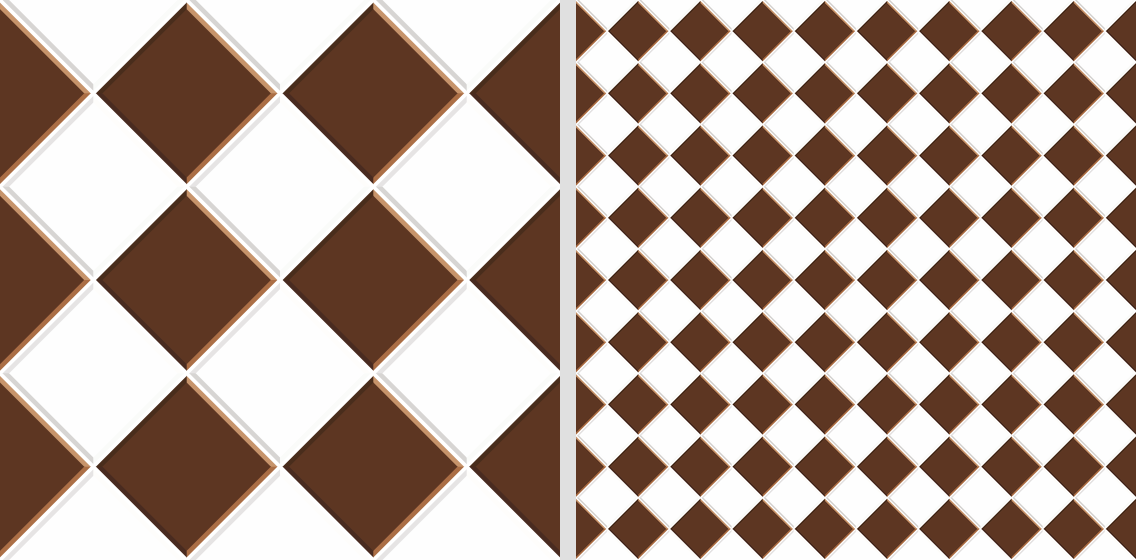
Left, the tile; right, the same tile 3 across and 3 down.
A Shadertoy shader for this pattern:

```glsl
// Checkerboard of bevelled brown and white diamond tiles with white joints.

// Signed cell coordinates around the nearest repeat of a centre.
vec2 cellAround(vec2 p, vec2 centre) {
    return fract(p - centre + 0.5) - 0.5;
}

// Diamond with a flat face and four bevels, each in its own shade.
vec3 layDiamond(vec3 ground, vec2 p, float px, vec3 face,
                vec3 upperLeft, vec3 upperRight, vec3 lowerLeft, vec3 lowerRight) {
    float dist = abs(p.x) + abs(p.y);
    float soft = 0.9 * px;
    vec2 side = smoothstep(-0.6 * px, 0.6 * px, p);
    vec3 bevel = mix(mix(lowerLeft, lowerRight, side.x),
                     mix(upperLeft, upperRight, side.x), side.y);
    vec3 tile = mix(face, bevel, smoothstep(-soft, soft, dist - 0.451));
    return mix(tile, ground, smoothstep(-soft, soft, dist - 0.486));
}

void mainImage(out vec4 fragColor, in vec2 fragCoord) {
    const float repeats = 3.0;
    vec2 p = repeats * fragCoord / iResolution.xy;
    float px = repeats / min(iResolution.x, iResolution.y);

    vec3 color = vec3(1.0); // joints

    // Brown tiles, lit from the right
    color = layDiamond(color, cellAround(p, vec2(0.0, 0.5)), px,
                       vec3(0.365, 0.212, 0.133),
                       vec3(0.285, 0.175, 0.11), vec3(0.78, 0.58, 0.42),
                       vec3(0.285, 0.17, 0.125), vec3(0.67, 0.43, 0.27));

    // White tiles, shaded on the left
    color = layDiamond(color, cellAround(p, vec2(0.5, 0.0)), px,
                       vec3(0.996),
                       vec3(0.902, 0.894, 0.894), vec3(0.996, 0.992, 0.986),
                       vec3(0.843, 0.835, 0.827), vec3(0.98, 0.984, 0.978));

    fragColor = vec4(color, 1.0);
}
```
